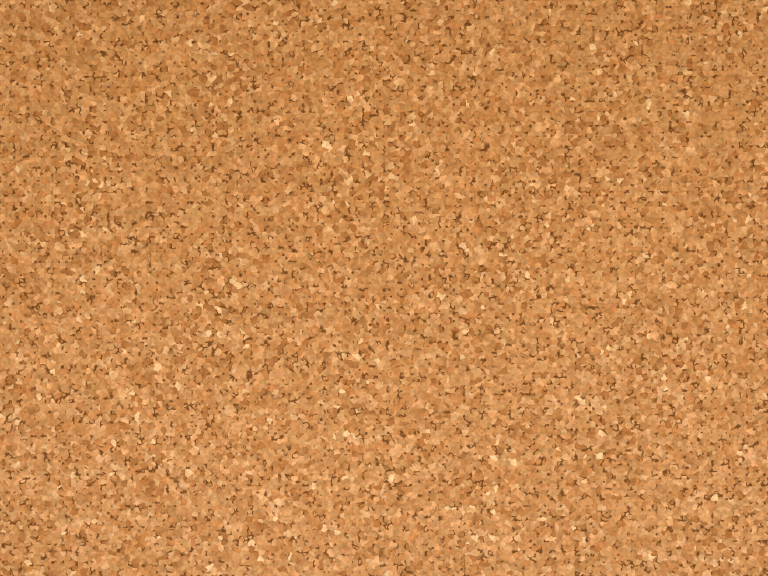
Reproduce this texture procedurally as a WebGL 1 fragment shader.

```glsl
precision highp float;
// Pressed cork board: small angular grains in tan and brown, with dark specks.
// Grains are weighted Voronoi cells coloured by hash; fine noise breaks their
// seams into short crevices and mottles them, and a soft gradient lights it all.

uniform vec2 u_resolution;

const float GRAINS_PER_HEIGHT = 114.0;
const float GRAIN_CONTRAST = 0.74;
const vec3 MEAN_CORK = vec3(0.78, 0.541, 0.324);
const vec3 CREVICE = vec3(0.42, 0.25, 0.11);

float hash(vec2 p) {
    return fract(sin(dot(p, vec2(127.1, 311.7))) * 43758.5453);
}

vec2 hash2(vec2 p) {
    return vec2(hash(p), hash(p + vec2(37.2, 91.7)));
}

float noise(vec2 p) {
    vec2 cell = floor(p);
    vec2 f = fract(p);
    f = f * f * (3.0 - 2.0 * f);
    float low = mix(hash(cell), hash(cell + vec2(1.0, 0.0)), f.x);
    float high = mix(hash(cell + vec2(0.0, 1.0)), hash(cell + 1.0), f.x);
    return mix(low, high, f.y);
}

// Picks a cork tone; thresholds are cumulative area shares.
vec3 corkTone(float pick) {
    vec3 tone = vec3(0.64, 0.40, 0.20);
    tone = mix(tone, vec3(0.71, 0.48, 0.27), step(0.08, pick));
    tone = mix(tone, vec3(0.76, 0.50, 0.28), step(0.21, pick));
    tone = mix(tone, vec3(0.78, 0.55, 0.33), step(0.38, pick));
    tone = mix(tone, vec3(0.84, 0.60, 0.38), step(0.64, pick));
    tone = mix(tone, vec3(0.90, 0.67, 0.45), step(0.88, pick));
    return mix(tone, vec3(0.98, 0.80, 0.58), step(0.98, pick));
}

// Returns the nearest grain's id (xy), its edge gap (z) and its tilt shade (w).
vec4 nearestGrain(vec2 p) {
    vec2 cell = floor(p);
    float nearest = 8.0;
    float second = 8.0;
    vec2 id = cell;
    vec2 toCentre = vec2(0.0);
    for (int j = -1; j <= 1; j++) {
        for (int i = -1; i <= 1; i++) {
            vec2 neighbour = cell + vec2(float(i), float(j));
            vec2 delta = neighbour + 0.05 + 0.90 * hash2(neighbour) - p;
            float size = hash(neighbour + vec2(11.3, 5.9));
            float d = length(delta) - 0.42 * size * size * size;
            if (d < nearest) {
                second = nearest;
                nearest = d;
                id = neighbour;
                toCentre = delta;
            } else {
                second = min(second, d);
            }
        }
    }
    float tilt = dot(toCentre, hash2(id + 3.7) - 0.5);
    return vec4(id, second - nearest, tilt);
}

vec3 corkSurface(vec2 p) {
    vec2 warp = vec2(noise(p * 190.0), noise(p * 190.0 + 43.0)) - 0.5;
    vec4 grain = nearestGrain(p * GRAINS_PER_HEIGHT + 0.6 * warp);

    // Grain colour, with some grains redder than others
    vec3 color = mix(MEAN_CORK, corkTone(hash(grain.xy + 19.1)), GRAIN_CONTRAST);
    float redness = hash(grain.xy + 53.3) - 0.5;
    color *= 1.0 + redness * vec3(0.02, -0.04, -0.09);
    color *= 1.05 + 0.22 * grain.w;

    // Fine mottling inside the grains
    color *= 1.0 + 0.15 * (noise(p * 250.0 + 17.0) - 0.5);

    // Seams are faint, except where fine noise opens short dark specks
    float edge = 1.0 - smoothstep(0.04, 0.46, grain.z);
    float opening = smoothstep(0.60, 0.88, noise(p * 165.0 + 7.0));
    return mix(color, CREVICE, edge * (0.07 + 0.85 * opening));
}

// Board lighting: brighter and paler towards the bottom, dimmer corners.
vec3 boardLight(vec2 uv) {
    float fall = smoothstep(0.0, 1.0, uv.y);
    vec2 offset = uv - vec2(0.54, 0.42);
    float blotch = noise(uv * vec2(12.0, 9.0)) - 0.5;
    float level = 1.045 - 0.055 * fall - 0.07 * dot(offset, offset) + 0.015 * blotch;
    return level * mix(vec3(1.0, 1.01, 1.03), vec3(1.0, 0.985, 0.94), fall);
}

void main() {
    // Four samples per pixel smooth the grain edges
    vec3 color = vec3(0.0);
    for (int j = 0; j < 2; j++) {
        for (int i = 0; i < 2; i++) {
            vec2 offset = 0.5 * (vec2(float(i), float(j)) - 0.5);
            color += corkSurface((gl_FragCoord.xy + offset) / u_resolution.y);
        }
    }
    vec2 uv = gl_FragCoord.xy / u_resolution;
    gl_FragColor = vec4(0.25 * color * boardLight(uv), 1.0);
}
```
